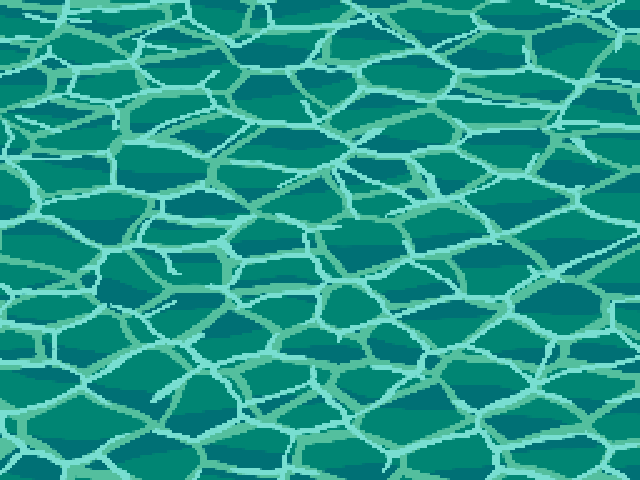
A WebGL 1 fragment shader for this texture:

```glsl
precision highp float;
// Pixelated teal water surface with a net of pale, flattened ripples.

uniform vec2 u_resolution;

const vec3 WATER = vec3(0.00, 0.52, 0.45);
const vec3 DEEP = vec3(0.00, 0.44, 0.46);
const vec3 RIPPLE = vec3(0.33, 0.75, 0.62);
const vec3 GLINT = vec3(0.47, 0.87, 0.82);

const float BLOCK_ROWS = 192.0;               // blocks over the canvas height
const vec2 CELL_DENSITY = vec2(4.6, 13.0);    // ripple cells per canvas height
const vec2 CELL_METRIC = vec2(1.0, 0.6);      // turns bricks into lens shapes

vec2 hash2(vec2 p) {
  vec2 k = vec2(dot(p, vec2(127.1, 311.7)), dot(p, vec2(269.5, 183.3)));
  return fract(sin(k) * 43758.55);
}

// Layered sines, roughly -1 to 1 on each axis.
vec2 waver(vec2 p, float frequency) {
  vec2 q = p * frequency;
  vec2 wave = sin(q.yx * vec2(1.3, 0.7) + q * 0.4);
  wave += 0.6 * sin(q.yx * vec2(2.9, 1.9) - q * 0.8 + 2.1);
  return wave / 1.6;
}

// Cell centre in staggered rows; drift moves it away from its first place.
vec2 cellCentre(vec2 cell, float drift) {
  vec2 centre = cell + 0.15 + 0.7 * hash2(cell);
  centre += drift * (hash2(cell + 17.3) - 0.5);
  centre.x += 0.5 * mod(cell.y, 2.0);
  return centre;
}

// Cellular noise: x = distance to the border in canvas units,
// yz = offset from the cell centre, w = random value of the cell.
vec4 cellular(vec2 p, vec2 density, float drift) {
  vec2 q = p * density;
  vec2 base = floor(q);
  vec2 nearest = vec2(0.0);
  vec2 owner = vec2(0.0);
  float best = 100.0;
  for (int j = -2; j <= 2; j++) {
    for (int i = -2; i <= 2; i++) {
      vec2 cell = base + vec2(float(i), float(j));
      vec2 offset = (cellCentre(cell, drift) - q) * CELL_METRIC;
      float d = dot(offset, offset);
      if (d < best) {
        best = d;
        nearest = offset;
        owner = cell;
      }
    }
  }
  float border = 100.0;
  for (int j = -2; j <= 2; j++) {
    for (int i = -2; i <= 2; i++) {
      vec2 cell = base + vec2(float(i), float(j));
      vec2 offset = (cellCentre(cell, drift) - q) * CELL_METRIC;
      vec2 span = offset - nearest;
      if (dot(span, span) > 0.0001) {
        vec2 normal = normalize(span);
        float d = dot(0.5 * (offset + nearest), normal);
        border = min(border, d / length(normal * density * CELL_METRIC));
      }
    }
  }
  return vec4(border, -nearest, hash2(owner + 5.7).x);
}

float stroke(float distance, float halfWidth, float softness) {
  return 1.0 - smoothstep(halfWidth - softness, halfWidth + softness, distance);
}

// Shaded part of a cell: one tilted side with a wavy rim.
float shade(vec2 offset, float seed, vec2 p) {
  float side = seed < 0.55 ? -1.0 : 1.0;
  float tilt = 1.6 * (fract(seed * 13.7) - 0.5);
  float level = 2.0 * side * offset.y + tilt * offset.x;
  level += 0.16 * waver(p, 24.0).x;
  float threshold = 0.06 + 0.2 * fract(seed * 29.3);
  return smoothstep(-0.01, 0.01, level - threshold);
}

void main() {
  // Snap to square blocks
  vec2 uv = gl_FragCoord.xy / u_resolution.y;
  vec2 block = (floor(uv * BLOCK_ROWS) + 0.5) / BLOCK_ROWS;

  // Rows draw closer together toward the top
  vec2 p = vec2(block.x, block.y * (0.92 + 0.16 * block.y));
  vec2 bent = p + waver(p, 19.0) * vec2(0.014, 0.006);
  vec2 ruffled = bent + waver(p + 3.1, 52.0) * vec2(0.006, 0.0035);

  // Broad net and a drifting, thinner net of glints
  vec4 broad = cellular(bent, CELL_DENSITY, 0.0);
  vec4 thin = cellular(ruffled, CELL_DENSITY, 0.55);
  float broadWidth = 0.0082 + 0.0020 * waver(p, 15.0).y;
  float presence = smoothstep(-0.62, -0.45, waver(p + 7.4, 17.0).x);
  float thinWidth = mix(-0.002, 0.0058, presence);

  vec3 color = mix(WATER, DEEP, shade(broad.yz, broad.w, p));
  color = mix(color, RIPPLE, stroke(broad.x, broadWidth, 0.0005));
  color = mix(color, GLINT, stroke(thin.x, thinWidth, 0.0004));
  gl_FragColor = vec4(color, 1.0);
}
```
